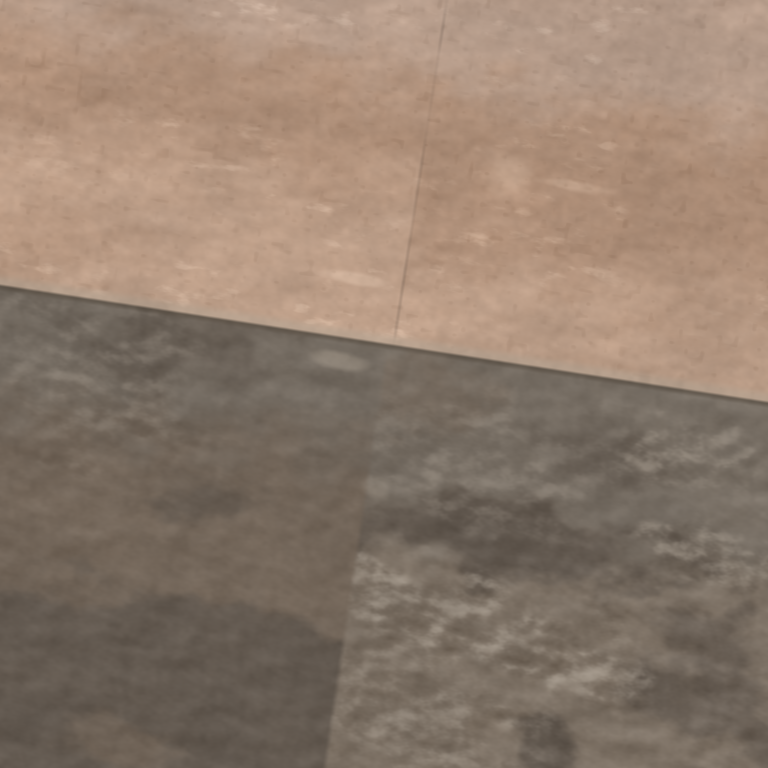
This texture is drawn by a WebGL 2 fragment shader. Its source:

```glsl
#version 300 es
precision highp float;
// Worn floor tiles: two sandy tiles above two slate tiles, split by slanted seams.

#define ROW_START 0.629
#define ROW_SLOPE 0.1525
#define SOFT_EDGE 0.0024
#define GRAIN 0.034
#define RELIEF 0.20
#define WARP 2.1

uniform vec2 u_resolution;
out vec4 fragColor;

float hash(vec2 p) {
    vec3 a = fract(vec3(p.xyx) * 0.1031);
    a += dot(a, a.yzx + 33.33);
    return fract((a.x + a.y) * a.z);
}

float noise(vec2 p) {
    vec2 i = floor(p), f = fract(p);
    f = f * f * (3.0 - 2.0 * f);
    return mix(mix(hash(i), hash(i + vec2(1, 0)), f.x),
               mix(hash(i + vec2(0, 1)), hash(i + vec2(1, 1)), f.x), f.y);
}

float fbm(vec2 p) {
    float sum = 0.0, amp = 0.5;
    for (int i = 0; i < 4; i++) {
        sum += amp * noise(p);
        p = mat2(1.6, 1.2, -1.2, 1.6) * p + 7.3;
        amp *= 0.5;
    }
    return sum;
}

// Ragged soft ellipse lying along the tile row.
float blot(vec2 p, vec2 centre, vec2 radius, float warp) {
    vec2 d = p - centre;
    d.y += ROW_SLOPE * d.x;
    return 1.0 - smoothstep(0.45, 1.25, length(d / radius) + warp);
}

// Side-lit chips: slope of a stretched noise field.
float relief(vec2 q) {
    return fbm(q) - fbm(q + vec2(0.22, -0.4));
}

vec3 sandTile(vec2 p, vec2 q, float side, float warp) {
    vec3 pinkGrey = vec3(0.708, 0.608, 0.540);
    vec3 brown = vec3(0.678, 0.555, 0.468);
    vec3 cream = vec3(0.733, 0.615, 0.530);
    float h = q.y + 0.06 * warp;
    vec3 leftCol = mix(cream, brown, smoothstep(0.14, 0.28, h));
    leftCol = mix(leftCol, pinkGrey, smoothstep(0.28, 0.42, h));
    vec3 rightCol = mix(cream * 0.99, brown, smoothstep(0.05, 0.20, h));
    rightCol = mix(rightCol, pinkGrey, smoothstep(0.30, 0.40, h));
    vec3 col = mix(leftCol, rightCol, side);
    col = mix(col, brown, 0.5 * blot(p, vec2(0.06, 0.68), vec2(0.12, 0.07), warp));
    // Pale scars and thin scattered flecks
    float scar = blot(p, vec2(0.664, 0.772), vec2(0.034, 0.028), warp * 0.7);
    scar = max(scar, blot(p, vec2(0.735, 0.760), vec2(0.050, 0.008), warp * 0.7));
    scar = max(scar, blot(p, vec2(0.465, 0.637), vec2(0.040, 0.008), warp * 0.4));
    float fleck = smoothstep(0.56, 0.80, fbm(q * vec2(30, 66) + 4.0));
    fleck *= smoothstep(0.42, 0.62, fbm(q * vec2(5, 9) + 2.0));
    col += vec3(0.062, 0.066, 0.065) * max(scar, fleck);
    float pit = smoothstep(0.74, 0.98, noise(q * vec2(95, 120)));
    return col - 0.028 * pit + 0.075 * relief(q * vec2(30, 48));
}

vec3 slateTile(vec2 p, vec2 q, float side, float warp) {
    vec3 grey = vec3(0.446, 0.412, 0.374);
    vec3 brown = vec3(0.449, 0.398, 0.349);
    vec3 dark = vec3(0.384, 0.347, 0.311);
    vec3 stone = vec3(0.486, 0.440, 0.392);
    vec3 pale = vec3(0.585, 0.543, 0.492);
    float h = q.y + 0.06 * warp;
    // Left: grey, brown, then dark bands; right: grey above chipped stone
    vec3 leftCol = mix(brown, grey, smoothstep(-0.22, -0.08, h));
    leftCol = mix(dark, leftCol, smoothstep(-0.405, -0.35, h));
    leftCol = mix(leftCol, brown, 0.8 * blot(p, vec2(0.16, 0.03), vec2(0.06, 0.04), warp));
    leftCol = mix(leftCol, dark, 0.7 * blot(p, vec2(0.27, 0.35), vec2(0.09, 0.03), warp));
    leftCol = mix(leftCol, dark, 0.6 * blot(p, vec2(0.23, 0.56), vec2(0.13, 0.06), warp));
    vec3 rightCol = mix(stone, grey * 1.04, smoothstep(-0.28, -0.18, h));
    rightCol = mix(rightCol, brown, 0.6 * blot(p, vec2(0.56, 0.49), vec2(0.08, 0.06), warp));
    rightCol = mix(rightCol, dark, blot(p, vec2(0.66, 0.295), vec2(0.22, 0.045), warp));
    rightCol = mix(rightCol, dark, 0.6 * blot(p, vec2(0.78, 0.41), vec2(0.09, 0.04), warp));
    rightCol = mix(rightCol, dark * 1.06, blot(p, vec2(0.93, 0.11), vec2(0.09, 0.10), warp));
    rightCol = mix(rightCol, dark, blot(p, vec2(0.71, 0.02), vec2(0.04, 0.04), warp));
    vec3 col = mix(leftCol, rightCol, side);
    // Chipped, light-catching areas
    float chips = blot(p, vec2(0.54, 0.205), vec2(0.14, 0.055), warp) * side;
    chips = max(chips, blot(p, vec2(0.71, 0.155), vec2(0.11, 0.06), warp));
    chips = max(chips, blot(p, vec2(0.93, 0.28), vec2(0.09, 0.04), warp));
    chips = max(chips, 0.8 * blot(p, vec2(0.90, 0.41), vec2(0.10, 0.045), warp));
    chips = max(chips, 0.4 * blot(p, vec2(0.12, 0.52), vec2(0.13, 0.11), warp));
    chips = max(chips, 0.4 * blot(p, vec2(0.62, 0.40), vec2(0.16, 0.08), warp) * side);
    chips = max(chips, 0.7 * blot(p, vec2(0.54, 0.08), vec2(0.14, 0.10), warp) * side);
    float slope = relief(q * vec2(25, 40));
    col = mix(col, pale, chips * smoothstep(-0.1, 0.26, slope) * 0.65);
    float scar = blot(p, vec2(0.443, 0.531), vec2(0.038, 0.011), warp * 0.4);
    scar = max(scar, 0.6 * blot(p, vec2(0.492, 0.365), vec2(0.018, 0.016), warp * 0.4));
    col = mix(col, pale, 0.65 * scar);
    float rough = 0.5 + 0.5 * chips + 0.25 * side * smoothstep(-0.2, -0.3, q.y);
    return col + RELIEF * rough * slope;
}

void main() {
    vec2 p = gl_FragCoord.xy / u_resolution;
    float soft = max(SOFT_EDGE, 0.8 / u_resolution.y);
    // Tile space: x runs along the row seam, y is the height above it
    vec2 q = vec2(p.x - ROW_SLOPE * p.y, p.y + ROW_SLOPE * p.x - ROW_START);
    float warp = WARP * (fbm(q * vec2(17, 26) + 11.0) - 0.47);

    float seamTop = p.x - mix(0.514, 0.582, (p.y - 0.56) / 0.44);
    float seamLow = p.x - mix(0.423, 0.505, p.y / 0.551);
    vec3 sand = sandTile(p, q, smoothstep(-soft, soft, seamTop), warp);
    float worn = 0.02 + 0.12 * noise(vec2(3.0, p.y * 24.0));
    sand *= 1.0 - worn * (1.0 - smoothstep(0.0, 1.6 * soft, abs(seamTop)));
    vec3 slate = slateTile(p, q, smoothstep(-2.0 * soft, 2.0 * soft, seamLow), warp);

    // Row seam: pale lip above, shadow line below
    sand = mix(sand, vec3(0.705, 0.630, 0.560), 0.75 * (1.0 - smoothstep(0.004, 0.018, q.y)));
    slate = mix(slate, vec3(0.335, 0.295, 0.250), 0.6 * smoothstep(-0.009, -0.002, q.y));
    vec3 col = mix(slate, sand, smoothstep(-soft, soft, q.y));

    // Cloudy tone and fine grain
    col *= 1.0 + 0.13 * (fbm(q * vec2(11, 18) + 30.0) - 0.47);
    col *= 1.0 + GRAIN * (noise(p * 140.0) + noise(p * 80.0) - 1.0);
    fragColor = vec4(clamp(col, 0.0, 1.0), 1.0);
}
```
